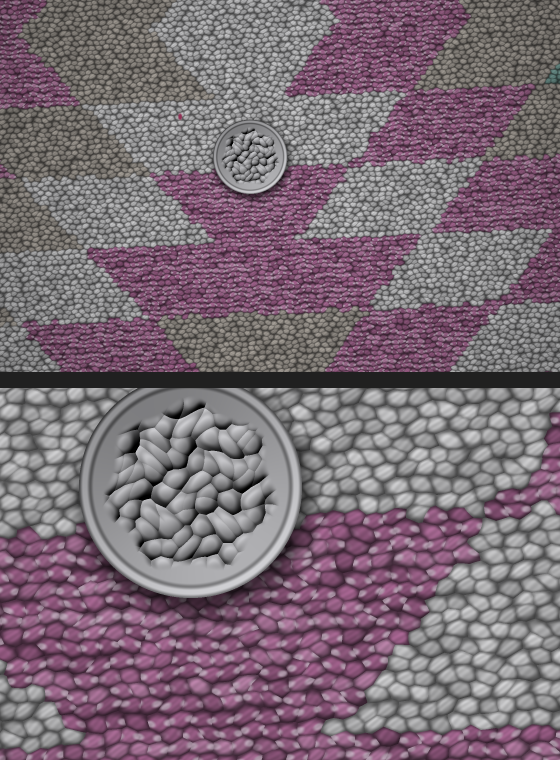
Top, the full canvas; bottom, a detail of the centre.
A WebGL 2 fragment shader for this texture:

```glsl
#version 300 es
precision highp float;
uniform vec2 u_resolution;
out vec4 outColor;

// Lengths are in bands: the canvas is CANVAS_BANDS tall, y runs down.
const float CANVAS_BANDS = 5.1;
const float BAND = 0.99;
const float BAND_START = 0.5;
const float TILT = 0.045;
const vec2 STITCH = vec2(0.094, 0.068);
const float STITCH_JITTER = 0.5;
const float SEAM_DEPTH = 0.2;
const float HOLLOW_DEPTH = 0.42;
const float MOTIF_STEP = 1.8;
const float LEFT_SLANT = 0.9;
const float RIGHT_SLANT = 0.78;

const vec3 YARN[4] = vec3[4](
  vec3(0.54, 0.325, 0.47),  // pink
  vec3(0.545, 0.525, 0.50), // tan
  vec3(0.645, 0.645, 0.65), // undyed
  vec3(0.38, 0.51, 0.49));  // teal
const vec3 PALE_WARP = vec3(0.68, 0.59, 0.66);
const vec3 STEEL = vec3(0.57, 0.57, 0.58);
const vec3 FLECK = vec3(0.55, 0.18, 0.32);

// Yarn of the six regions across, for each pair of bands
const int REGION_YARN[18] = int[18](
  0, 1, 2, 0, 1, 3,
  1, 2, 0, 2, 0, 0,
  2, 0, 1, 0, 2, 2);

const vec2 COIN_CENTRE = vec2(3.43, 2.15);
const float COIN_RADIUS = 0.51;
const float RELIEF_SCALE = 12.0;
const vec2 LIGHT = vec2(-0.5, -0.86);

float hash(vec2 p) {
  p = fract(p * vec2(0.1031, 0.1137));
  p += dot(p, p.yx + 33.33);
  return fract((p.x + p.y) * p.x * 91.7);
}

// Staggered cellular noise: xy to the nearest point, z its lead over the second
vec3 cells(vec2 p, float jitter, out vec2 id) {
  vec2 best = vec2(9.0);
  float first = 9.0, second = 9.0;
  for (int j = -1; j <= 1; j++)
    for (int i = -1; i <= 1; i++) {
      float row = floor(p.y) + float(j), shift = 0.5 * mod(row, 2.0);
      vec2 cell = vec2(floor(p.x + shift) + float(i), row);
      vec2 wander = jitter * (vec2(hash(cell), hash(cell + 57.0)) - 0.5);
      vec2 d = cell + 0.5 - vec2(shift, 0.0) + wander - p;
      float len = length(d);
      second = min(second, max(first, len));
      if (len < first) { first = len; best = d; id = cell; }
    }
  return vec3(best, second - first);
}

// Slanted blocks: edges lean inward, shifting by half a motif every other band
int yarnAt(float x, float v) {
  if (v < BAND_START) v = 2.0 * BAND_START - v;
  float b = (v - BAND_START) / BAND;
  float k = floor(b), t = fract(b), odd = mod(k, 2.0);
  float left = 0.25 + LEFT_SLANT * (t - odd);
  float right = 4.63 + 0.11 * k + 0.85 * odd - RIGHT_SLANT * t;
  float region = step(left, x) + step(left + MOTIF_STEP, x);
  for (float i = 0.0; i < 3.0; i++) region += step(right + i * MOTIF_STEP, x);
  return REGION_YARN[6 * int(min(floor(k * 0.5), 2.0)) + int(region)];
}

vec3 fabric(vec2 p) {
  vec2 w = vec2(p.x, p.y + TILT * p.x) / STITCH;
  w += 0.12 * sin(w.yx * vec2(2.3, 1.9) + 2.0 * sin(p * 2.7));
  vec2 id;
  vec3 stitch = cells(w, STITCH_JITTER, id);
  vec2 centre = (w + stitch.xy) * STITCH;
  int yarn = yarnAt(centre.x, centre.y);
  vec3 color = YARN[yarn];

  // Round stitches sink into dark hollows; each differs in brightness
  float streak = 0.5 + 0.5 * sin(id.y * 2.4 + 1.6 * sin(p.x * 1.3 + id.y));
  float tone = hash(id + 7.0);
  float seam = 1.0 - smoothstep(0.0, 0.35, stitch.z);
  float hollow = smoothstep(0.25, 0.68, length(stitch.xy));
  float shade = (1.0 - SEAM_DEPTH * seam) * (1.0 - HOLLOW_DEPTH * hollow);
  shade *= (1.0 + 0.2 * dot(stitch.xy, vec2(0.4, 1.0))) * (0.88 + 0.24 * tone);

  // Dots of pale warp show beside pink stitches, more in some weft rows
  if (yarn == 0) {
    vec2 beside = vec2(abs(stitch.x) - 0.46, stitch.y);
    float dots = 1.0 - smoothstep(0.12, 0.34, length(beside));
    float pale = dots * smoothstep(0.05, 0.5, hash(id + 19.0));
    color = mix(color, PALE_WARP, 0.35 * streak * tone);
    color = mix(color, PALE_WARP, pale);
    shade = mix(shade * 0.97, 1.0, 0.75 * pale);
  }

  // Twisted fibres
  color *= shade * (1.0 + 0.05 * sin(12.0 * (w.x + w.y) + 6.0 * tone));
  float fleck = length((p - vec2(2.47, 1.6)) * vec2(1.0, 0.6));
  return mix(FLECK, color, smoothstep(0.015, 0.035, fleck));
}

vec3 coin(vec2 d) {
  float r = length(d) / COIN_RADIUS;
  float facing = dot(d / max(length(d), 0.001), LIGHT);
  vec2 id;
  vec3 q = cells(d * RELIEF_SCALE + 0.3 * sin(d.yx * 21.0), 0.9, id);
  float petal = 0.98 - 0.8 * dot(q.xy, LIGHT) - 0.4 * smoothstep(0.3, 0.65, length(q.xy));
  petal += 0.2 * (hash(id) - 0.5);
  float ragged = 0.74 + 0.05 * sin(7.0 * atan(d.y, d.x));
  float shade = mix(petal, 0.98 - 0.16 * facing, smoothstep(ragged - 0.05, ragged + 0.03, r));
  shade = mix(shade, 1.15 - 0.2 * facing, smoothstep(0.89, 0.93, r));
  shade -= 0.35 * (1.0 - smoothstep(0.0, 0.035, abs(r - 0.9)));
  shade -= 0.6 * smoothstep(0.96, 1.0, r);
  return STEEL * shade;
}

vec3 scene(vec2 p) {
  vec2 d = p - COIN_CENTRE;
  float shadow = smoothstep(0.46, 0.6, length(d - vec2(0.02, 0.05)));
  vec3 color = length(d) < COIN_RADIUS ? coin(d) : fabric(p) * mix(0.4, 1.0, shadow);
  vec2 fall = p - vec2(3.9, 2.5);
  return color * (1.06 - 0.01 * dot(fall, fall));
}

void main() {
  // Average a 3 x 3 grid of samples to smooth every edge
  vec3 sum = vec3(0.0);
  for (int i = 0; i < 9; i++) {
    vec2 offset = (vec2(i % 3, i / 3) - 1.0) / 3.0;
    vec2 p = (gl_FragCoord.xy + offset) / u_resolution.y;
    sum += scene(vec2(p.x, 1.0 - p.y) * CANVAS_BANDS);
  }
  outColor = vec4(sum / 9.0, 1.0);
}
```
